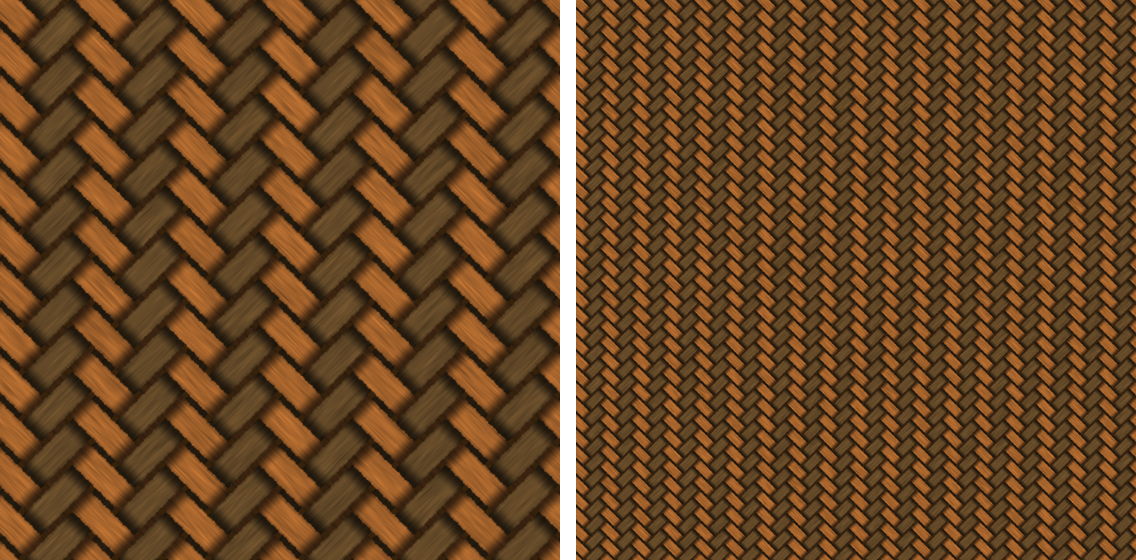
Left, the tile; right, the same tile 3 across and 3 down.
Reproduce this pattern procedurally as a Shadertoy shader.

```glsl
// Diagonal two-over-two twill of flat wooden strips, copper one way and olive the other.
// The canvas is turned into strip axes, each cell decides which strip lies on top,
// and stretched cellular noise adds grain while layered sines roughen the edges.

const float TAU = 6.2831853;
const float PERIOD = 12.0;        // strips per wrap along either strip axis
const float HALF_WIDTH = 0.41;    // half strip width, in cells
const float UNDER_SHADE = 0.34;   // light left on a strip passing underneath
const vec3 COPPER = vec3(0.645, 0.388, 0.172);
const vec3 OLIVE = vec3(0.390, 0.287, 0.157);
const vec3 BACKING = vec3(0.21, 0.13, 0.045);

float hash(vec2 p) {
    vec3 q = fract(p.xyx * 0.1031);
    q += dot(q, q.yzx + 33.33);
    return fract((q.x + q.y) * q.z);
}

// Cellular noise: soft light and dark spots around jittered points, wrapping at "wrap".
float cellSpots(vec2 p, vec2 wrap, float seed) {
    vec2 cell = floor(p), f = p - cell;
    float sum = 0.0;
    for (int y = -1; y <= 1; y++)
    for (int x = -1; x <= 1; x++) {
        vec2 o = vec2(x, y);
        vec2 id = mod(cell + o, wrap) + seed;
        vec2 d = o + vec2(hash(id), hash(id + 51.7)) - f;
        float fall = max(0.0, 1.0 - dot(d, d));
        sum += (hash(id + 113.3) - 0.5) * fall * fall;
    }
    return sum;
}

// Long fibres: the spots are stretched along the strip. p = (along, across).
float grain(vec2 p, float seed) {
    vec2 broad = vec2(1.0, 9.0), fine = vec2(2.0, 22.0);
    return 0.55 * cellSpots(p * broad, PERIOD * broad, seed)
         + 0.65 * cellSpots(p * fine, PERIOD * fine, seed + 7.0);
}

// Ragged edge offset; whole wave counts per period keep it seamless.
float edgeWobble(float along, float phase) {
    float t = along * TAU / PERIOD;
    return 0.010 * sin(29.0 * t + phase)
         + 0.007 * sin(67.0 * t + 2.3 * phase)
         + 0.005 * sin(113.0 * t + 4.1 * phase);
}

// Unlit strip colour in rgb, coverage in a. p = (along, across).
vec4 strip(vec2 p, vec3 tint, float seed, float blur) {
    float id = mod(floor(p.y), PERIOD);
    float offset = fract(p.y) - 0.5;
    float phase = TAU * hash(vec2(id, seed + step(0.0, offset)));
    float edge = abs(offset) - HALF_WIDTH - edgeWobble(p.x, phase);
    float tone = 0.98 + 0.04 * hash(vec2(id, seed + 5.0)) + 0.30 * grain(p, seed);
    float rim = mix(0.80, 1.0, smoothstep(0.0, 0.10, -edge));
    return vec4(tint * tone * rim, 1.0 - smoothstep(-blur, blur, edge));
}

// Light along a visible float two cells long, fading where it dives under.
float floatShade(float t) {
    return mix(UNDER_SHADE, 1.0, smoothstep(-0.03, 0.42, min(t, 2.0 - t)));
}

void mainImage(out vec4 fragColor, in vec2 fragCoord) {
    // Strip axes: copper runs along w.y, olive along w.x
    vec2 p = fragCoord / iResolution.xy * PERIOD;
    vec2 w = vec2(p.x + p.y + 0.5, p.x - p.y + 0.57);
    float blur = max(0.028, 0.75 * PERIOD * 1.414 / iResolution.y);

    vec4 copper = strip(w.yx, COPPER, 3.0, blur);
    vec4 olive = strip(w.xy, OLIVE, 41.0, blur);

    // Twill order: copper is on top for two steps, then olive for two
    vec2 cell = floor(w), f = w - cell;
    float turn = mod(cell.x + cell.y, 4.0);
    bool copperOnTop = turn < 1.5;
    vec4 top = copperOnTop ? copper : olive;
    vec4 under = copperOnTop ? olive : copper;
    float t = copperOnTop ? turn + f.y : turn - 2.0 + f.x;

    // Backing, shaded lower strip, lit upper strip
    vec3 color = mix(BACKING, under.rgb * UNDER_SHADE, under.a);
    color = mix(color, top.rgb * floatShade(t), top.a);
    fragColor = vec4(color, 1.0);
}
```
